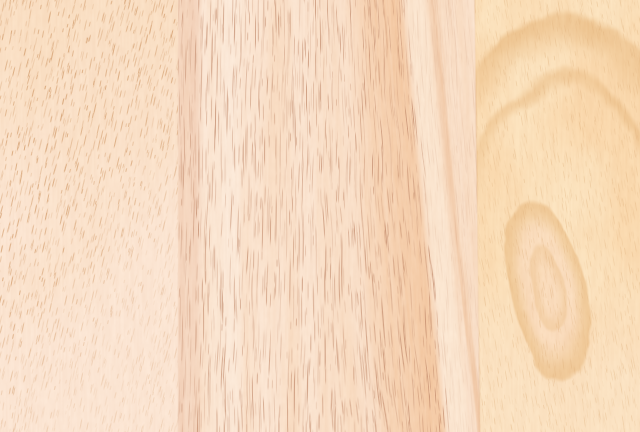
Write a WebGL 2 fragment shader that draws this texture.

```glsl
#version 300 es
precision highp float;
// Three pale wood boards side by side: slanted flecks on the left, long
// straight pores in the middle, and yellow arches around an oval on the right.
// Tone comes from stretched noise and warped ellipses, pores from hashed cells.
uniform vec2 u_resolution;
out vec4 fragColor;

float hash(vec2 p) {
    vec3 q = fract(p.xyx * vec3(0.1031, 0.1030, 0.0973));
    q += dot(q, q.yzx + 33.33);
    return fract((q.x + q.y) * q.z);
}

float noise(vec2 p) {
    vec2 i = floor(p), f = fract(p);
    f = f * f * (3.0 - 2.0 * f);
    return mix(mix(hash(i), hash(i + vec2(1, 0)), f.x),
               mix(hash(i + vec2(0, 1)), hash(i + vec2(1, 1)), f.x), f.y);
}

float fbm(vec2 p) {
    float sum = 0.0, gain = 0.5;
    for (int i = 0; i < 4; i++) {
        sum += gain * noise(p);
        p = p * 2.03 + 17.0;
        gain *= 0.5;
    }
    return sum;
}

float band(float x, float from, float to, float soft) {
    return smoothstep(from - soft, from + soft, x) * (1.0 - smoothstep(to - soft, to + soft, x));
}

// Growth ring: slow rise up to the radius, quick fall beyond it
float ring(float r, float radius, float soft) {
    return smoothstep(radius - soft, radius, r) * (1.0 - smoothstep(radius, radius + 0.07, r));
}

// Tapered dashes, one per hashed cell, in several staggered layers
float pores(vec2 p, vec2 cell, float slant, float halfWidth, float share) {
    float pixel = 1.0 / u_resolution.y, ink = 0.0;
    p.x += 0.006 * noise(p * vec2(14.0, 9.0)) - slant * p.y;
    for (int i = 0; i < 4; i++) {
        float layer = float(i) * 31.0;
        vec2 q = p / cell + layer * 0.37;
        q.y += 9.0 * hash(vec2(floor(q.x), layer));
        vec2 id = floor(q) + layer, f = fract(q);
        float reach = mix(0.15, 0.48, hash(id + 5.3));
        float across = abs(f.x - mix(0.2, 0.8, hash(id + 11.7))) * cell.x;
        float taper = 1.0 - smoothstep(reach * 0.4, reach, abs(f.y - 0.5));
        float line = clamp((halfWidth - across) / pixel + 0.5, 0.0, 1.0);
        float strength = step(hash(id), share) * mix(0.3, 1.0, pow(hash(id + 23.1), 2.0));
        ink = max(ink, line * taper * strength);
    }
    return ink;
}

vec3 leftBoard(vec2 p) {
    float cloud = fbm(p * vec2(7.0, 3.0) - vec2(p.y * 2.0, 0.0));
    float upper = smoothstep(0.15, 1.0, p.y + 0.7 * (cloud - 0.5) - 0.3 * p.x);
    vec3 wood = mix(vec3(0.985, 0.897, 0.825), vec3(0.978, 0.872, 0.762), upper);
    float fade = mix(0.3, 0.85, smoothstep(0.1, 0.75, p.y + 0.3 - 1.2 * p.x));
    float flecks = pores(p, vec2(0.015, 0.037), 0.22, 0.0013, 0.5);
    return mix(wood, vec3(0.84, 0.64, 0.46), flecks * fade);
}

vec3 middleBoard(vec2 p) {
    // Grain leans more towards the right edge
    float g = p.x + 0.1 * smoothstep(0.65, 0.95, p.x) * (p.y - 0.5);
    float streak = fbm(vec2(g * 28.0, p.y * 1.2));
    float fine = fbm(vec2(g * 95.0, p.y * 1.6 + 40.0));
    vec3 wood = mix(vec3(0.983, 0.898, 0.825), vec3(0.972, 0.855, 0.748),
                    smoothstep(0.25, 0.75, streak) * 0.7 + 0.25 * smoothstep(0.5, 0.8, g));
    wood = mix(wood, vec3(0.985, 0.915, 0.85), 0.6 * band(g, 0.48, 0.56, 0.02));
    float pink = band(g, 0.405, 0.462, 0.012);
    wood = mix(wood, vec3(0.95, 0.815, 0.72), pink * (0.4 + 0.7 * fine));
    float amber = smoothstep(0.78, 0.95, g) * (1.0 - smoothstep(0.968, 0.988, g));
    wood = mix(wood, vec3(0.955, 0.785, 0.635), amber * (0.5 + 0.8 * fine));
    wood = mix(wood, vec3(0.985, 0.905, 0.82), 0.7 * band(g, 0.99, 1.035, 0.008));
    float edge = band(g, 1.045, 1.088, 0.01);
    wood = mix(wood, vec3(0.945, 0.79, 0.66), edge * smoothstep(0.25, 0.7, fine));
    float lines = pores(vec2(g, p.y), vec2(0.021, 0.15), 0.015, 0.0011, 0.72);
    float ticks = pores(vec2(g, p.y) + 3.0, vec2(0.018, 0.07), 0.02, 0.001, 0.3);
    float open = 1.0 - 0.75 * smoothstep(0.985, 1.0, g);
    return mix(wood, vec3(0.75, 0.53, 0.41), max(lines * 0.75, ticks * 0.6) * open);
}

vec3 rightBoard(vec2 p) {
    float warp = fbm(p * 9.0) - 0.47;
    vec3 wood = mix(vec3(0.985, 0.888, 0.745), vec3(0.978, 0.845, 0.675),
                    smoothstep(0.25, 0.75, fbm(p * vec2(9.0, 4.0) + 8.0)));
    wood = mix(wood, vec3(0.982, 0.885, 0.77), 0.6 * (1.0 - smoothstep(0.1, 0.45, p.y)));
    // Arches fading out downwards
    float a = length((p - vec2(1.3, 0.52)) / vec2(0.21, 0.3)) + 0.22 * warp;
    float arches = ring(a, 1.0, 0.13) + ring(a, 1.42, 0.32) * 0.9;
    arches *= smoothstep(0.48, 0.72, p.y) * (0.6 + 0.6 * noise(p * 11.0));
    // Leaning oval with a small core
    vec2 e = p - vec2(1.273, 0.323);
    e.x += 0.18 * e.y;
    float r = length(e / vec2(0.09, 0.215)) + 0.35 * warp;
    float oval = ring(r, 0.98, 0.42) * 0.85 + ring(r, 0.42, 0.25) * 0.5;
    wood = mix(wood, vec3(0.978, 0.855, 0.74), 0.7 * (1.0 - smoothstep(0.6, 0.95, r)));
    wood = mix(wood, vec3(0.925, 0.755, 0.545), clamp(max(arches, oval), 0.0, 1.0) * 0.85);
    float flecks = pores(p, vec2(0.014, 0.04), -0.16, 0.001, 0.5);
    return mix(wood, vec3(0.86, 0.67, 0.46), flecks * 0.38);
}

void main() {
    vec2 p = gl_FragCoord.xy / u_resolution.y;
    float pixel = 1.0 / u_resolution.y;
    vec3 color = mix(leftBoard(p), middleBoard(p), smoothstep(-pixel, pixel, p.x - 0.412));
    float seam = p.x - 1.105 - 0.012 * (0.5 - p.y);
    color = mix(color, rightBoard(p), smoothstep(-pixel, pixel, seam));
    // Joint shade, then fibre and mottle over all boards
    color -= vec3(0.04, 0.07, 0.09) * (1.0 - smoothstep(0.0, 0.004, abs(seam))) * noise(vec2(3.0, p.y * 14.0));
    color += 0.028 * (noise(p * vec2(260.0, 22.0)) - 0.5) * vec3(0.4, 0.8, 1.0);
    color += 0.022 * (fbm(p * vec2(120.0, 70.0)) - 0.47) * vec3(0.5, 0.9, 1.2);
    fragColor = vec4(clamp(color, 0.0, 1.0), 1.0);
}
```
